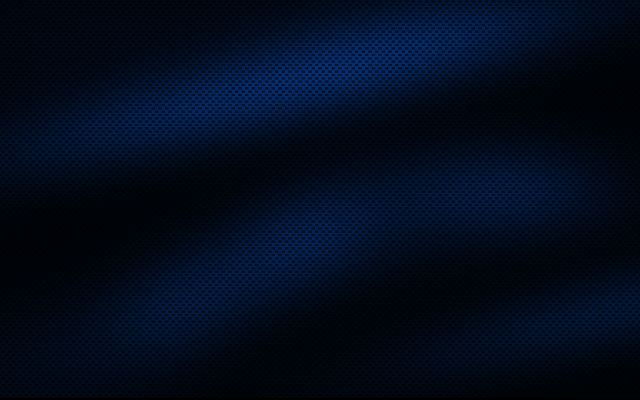
This background is drawn by a Shadertoy shader. Its source:

```glsl
// Dark blue woven cloth lit by soft diagonal bands of light.
// Rotated Gaussian glows give the light; a staggered grid of
// smooth-edged dashes gives the weave.

#define ASPECT 1.6
#define COLUMNS 96.0
#define ROWS 120.0
#define DASH_SIZE vec2(0.54, 0.72)
#define DASH_SHADE 0.60
#define GRAIN 0.10
#define SHADOW_COLOR vec3(0.001, 0.012, 0.027)
#define LIGHT_COLOR vec3(0.020, 0.185, 0.450)

float hash(vec2 cell) {
    return fract(sin(dot(cell, vec2(12.99, 78.23))) * 43758.5);
}

// Elliptical glow, turned by an angle in radians
float glow(vec2 p, vec2 center, vec2 radius, float angle) {
    float c = cos(angle), s = sin(angle);
    vec2 d = mat2(c, -s, s, c) * (p - center) / radius;
    return exp(-dot(d, d));
}

float clothLight(vec2 p) {
    // Long upper fold and the haze above it
    float light = 0.80 * glow(p, vec2(0.73, 0.79), vec2(0.72, 0.105), 0.25);
    light += 0.22 * glow(p, vec2(1.00, 0.93), vec2(0.38, 0.13), 0.15);
    light += 0.13 * glow(p, vec2(0.25, 0.90), vec2(0.65, 0.22), 0.10);

    // Middle fold, bending down to the left
    light += 0.45 * glow(p, vec2(1.29, 0.52), vec2(0.27, 0.12), 0.0);
    light += 0.24 * glow(p, vec2(1.00, 0.46), vec2(0.32, 0.15), 0.25);
    light += 0.48 * glow(p, vec2(0.76, 0.40), vec2(0.20, 0.125), 0.45);
    light += 0.46 * glow(p, vec2(0.47, 0.25), vec2(0.23, 0.13), 0.45);

    // Lower right fold and the faint lower left corner
    light += 0.45 * glow(p, vec2(1.58, 0.235), vec2(0.62, 0.095), 0.25);
    light += 0.18 * glow(p, vec2(0.12, 0.10), vec2(0.32, 0.16), 0.20);
    return light;
}

// Brightness of the weave: dark dashes, shifted on every other row
float weave(vec2 uv) {
    vec2 grid = uv * vec2(COLUMNS, ROWS);
    vec2 blur = max(fwidth(grid) * 0.5, vec2(0.08));
    float row = floor(grid.y);
    grid.x += 0.5 * mod(row, 2.0);

    vec2 offset = abs(fract(grid) - 0.5);
    vec2 halfSize = 0.5 * DASH_SIZE;
    vec2 inside = 1.0 - smoothstep(halfSize - blur, halfSize + blur, offset);
    float thread = 1.0 + GRAIN * (hash(floor(grid)) - 0.5);
    return thread * (1.0 - DASH_SHADE * inside.x * inside.y);
}

void mainImage(out vec4 fragColor, in vec2 fragCoord) {
    vec2 uv = fragCoord / iResolution.xy;
    vec2 p = uv * vec2(ASPECT, 1.0);

    vec3 color = SHADOW_COLOR + LIGHT_COLOR * clothLight(p);
    color *= weave(uv);

    // Thin dark hem along the bottom
    color *= smoothstep(0.003, 0.009, uv.y);
    fragColor = vec4(color, 1.0);
}
```
